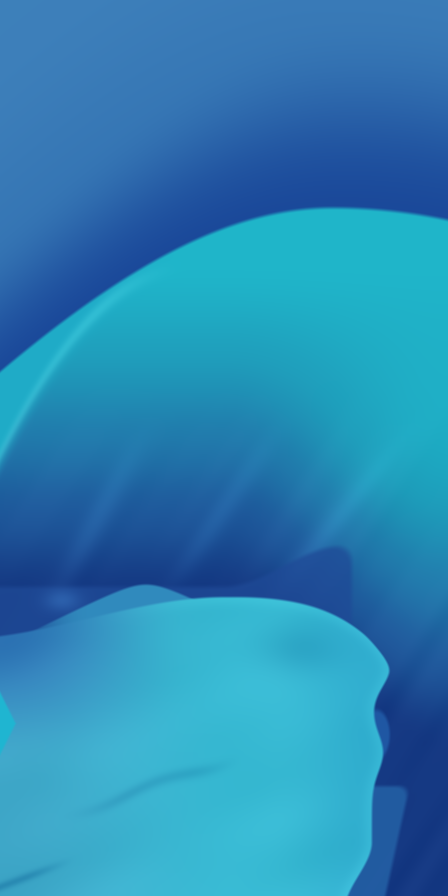
Reproduce this background procedurally as a Shadertoy shader.

```glsl
float hash(vec2 p) {
    return fract(sin(dot(p, vec2(127.1, 311.7))) * 43758.5453);
}

float noise(vec2 p) {
    vec2 i = floor(p), f = fract(p);
    f = f * f * (3.0 - 2.0 * f);
    return mix(mix(hash(i), hash(i + vec2(1, 0)), f.x),
               mix(hash(i + vec2(0, 1)), hash(i + vec2(1, 1)), f.x), f.y);
}

// Coverage of the region where distance d is negative
float cover(float d, float blur) {
    return 1.0 - smoothstep(-blur, blur, d);
}

float glow(float d, float width) {
    return exp(-d * d / (width * width));
}

float smoothMax(float a, float b, float k) {
    float h = max(k - abs(a - b), 0.0) / k;
    return max(a, b) + 0.25 * h * h * k;
}

// Height of the large curved rim
float rimHeight(float x) {
    float d = (x - 0.742) * (x > 0.742 ? 0.72 : 1.0);
    return 1.536 - 0.9 * (sqrt(1.0 + d * d / 0.5625) - 1.0);
}

vec3 skyColor(vec2 p, float above) {
    float reach = mix(0.32, 0.46, smoothstep(0.0, 1.0, p.x));
    vec3 sky = mix(vec3(0.10, 0.28, 0.60), vec3(0.20, 0.45, 0.70),
                   smoothstep(-0.04, reach, above));
    return mix(sky, vec3(0.24, 0.50, 0.73), smoothstep(0.1, 0.75, above));
}

vec3 bowlColor(vec2 p) {
    // Vertical shading that hangs lower on the right
    float h = p.y + 0.33 * smoothstep(0.5, 1.0, p.x) * smoothstep(1.45, 0.9, p.y);
    vec3 c = mix(vec3(0.08, 0.22, 0.51), vec3(0.12, 0.35, 0.61), smoothstep(0.66, 0.88, h));
    c = mix(c, vec3(0.13, 0.47, 0.67), smoothstep(0.84, 1.03, h));
    c = mix(c, vec3(0.12, 0.61, 0.73), smoothstep(0.98, 1.22, h));
    c = mix(c, vec3(0.12, 0.71, 0.79), smoothstep(1.15, 1.42, h));

    // Slanted streaks of light
    for (int i = 0; i < 3; i++) {
        float k = float(i);
        float across = p.x - 0.13 - 0.25 * k - (0.53 + 0.12 * k) * (p.y - 0.68);
        float fade = smoothstep(0.62, 0.8, p.y) * smoothstep(1.1, 0.85, p.y);
        c += vec3(0.03, 0.05, 0.05) * fade * glow(across, 0.03);
    }
    float grain = noise(vec2((p.x - 0.65 * p.y) * 22.0, p.y * 2.0)) - 0.5;
    c += 0.025 * grain * smoothstep(1.2, 0.8, p.y);

    // Turned lip on the left
    float lip = p.y - (0.984 + 1.98 * p.x - 2.35 * p.x * p.x);
    float side = smoothstep(0.42, 0.2, p.x);
    c = mix(c, vec3(0.12, 0.67, 0.78), side * smoothstep(-0.06, 0.03, lip));
    return c + vec3(0.07, 0.07, 0.05) * side * glow(lip, 0.018);
}

float petalDistance(vec2 p) {
    float d = max(p.x - 0.53, 0.0);
    float top = 0.573 + 0.094 * smoothstep(-0.1, 0.5, p.x) - 0.6 * d * d - 5.5 * d * d * d * d;
    float right = 0.83 + 0.04 * glow(p.y - 0.51, 0.06) + 0.025 * glow(p.y - 0.32, 0.06)
                - 0.06 * smoothstep(0.12, -0.03, p.y);
    return smoothMax(p.y - top, p.x - right, 0.03);
}

vec3 petalColor(vec2 p, float d) {
    vec3 c = mix(vec3(0.25, 0.66, 0.79), vec3(0.22, 0.73, 0.83), smoothstep(0.0, 0.55, p.x));
    float shade = smoothstep(0.42, 0.0, p.x) * smoothstep(0.28, 0.58, p.y);
    c = mix(c, vec3(0.18, 0.44, 0.71), 0.9 * shade);
    c = mix(c, vec3(0.16, 0.64, 0.79), 0.6 * smoothstep(0.6, 0.85, p.x));

    // Soft dimples, folds and fine veins
    float dimple = length((p - vec2(0.67, 0.55)) / vec2(0.09, 0.055));
    c -= vec3(0.05, 0.08, 0.06) * glow(dimple, 1.0);
    float fold = p.y - 0.19 - 0.34 * (p.x - 0.18) - 0.008 * sin(p.x * 22.0);
    c -= vec3(0.04, 0.07, 0.05) * glow(fold, 0.014)
       * smoothstep(0.12, 0.3, p.x) * smoothstep(0.55, 0.42, p.x);
    c -= vec3(0.07, 0.10, 0.07) * glow(p.y - 0.02 - 0.37 * p.x, 0.01) * smoothstep(0.18, 0.05, p.x);
    c += 0.04 * (noise(vec2(p.x * 4.0 + p.y * 3.0, p.y * 9.0 - p.x * 4.0)) - 0.5);
    return c + vec3(0.03, 0.04, 0.03) * glow(d, 0.02) * smoothstep(0.2, 0.5, p.x);
}

void mainImage(out vec4 fragColor, in vec2 fragCoord) {
    vec2 p = fragCoord / iResolution.xy * vec2(1.0, 2.0);
    float soft = max(0.004, 1.5 / iResolution.y);

    // Sky and bowl
    float above = p.y - rimHeight(p.x);
    vec3 color = mix(skyColor(p, above), bowlColor(p), cover(above, soft * 1.5));

    // Shadowed petals behind
    float ridge = 0.69 + 0.09 * smoothstep(0.5, 0.76, p.x);
    float shadowPetal = smoothMax(p.y - ridge, p.x - 0.785, 0.04);
    color = mix(color, vec3(0.12, 0.29, 0.59), 0.75 * cover(shadowPetal, 0.008));
    float lowTip = smoothMax(p.y - 0.245, p.x - 0.86 - 0.22 * p.y, 0.03);
    color = mix(color, vec3(0.14, 0.38, 0.65), 0.85 * cover(lowTip, 0.006));
    float smallTip = length((p - vec2(0.84, 0.36)) / vec2(0.03, 0.055)) - 1.0;
    color = mix(color, vec3(0.12, 0.34, 0.64), cover(smallTip, 0.15));

    // Pale wisp and rear petal
    color += vec3(0.06, 0.10, 0.10) * glow(length((p - vec2(0.14, 0.66)) / vec2(0.04, 0.025)), 1.0);
    float peak = length(vec2(p.x - 0.326, 0.05)) - 0.05;
    float rearPetal = max(p.y - 0.695 + 0.5 * peak, p.x - 0.45);
    color = mix(color, vec3(0.19, 0.54, 0.74), cover(rearPetal, soft) * smoothstep(0.0, 0.2, p.x));

    // Front petal and the bright sliver at the left
    float petal = petalDistance(p);
    color = mix(color, petalColor(p, petal), cover(petal, soft));
    float sliver = p.x - 0.035 + 0.5 * abs(p.y - 0.385);
    color = mix(color, vec3(0.12, 0.71, 0.82), cover(sliver, soft));

    fragColor = vec4(clamp(color, 0.0, 1.0), 1.0);
}
```
